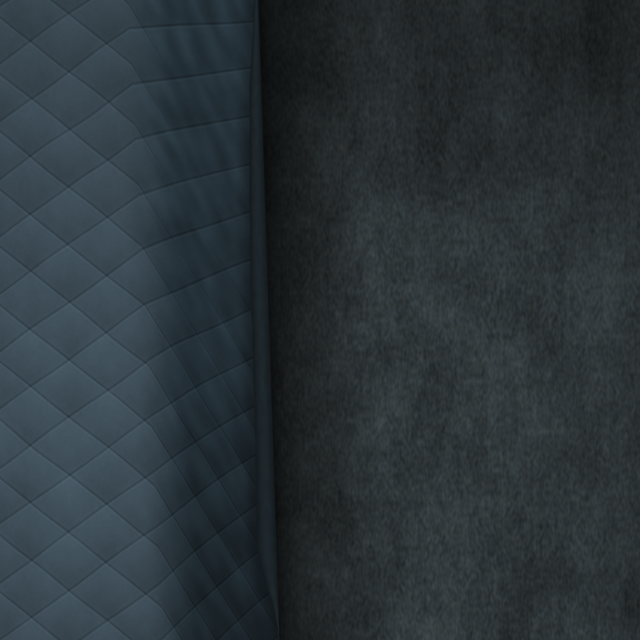
Write a WebGL 1 fragment shader that draws this texture.

```glsl
precision highp float;
// Quilted slate-blue cloth folding over at a bound edge, beside a dark brushed pile fabric.

uniform vec2 u_resolution;

#define QUILT_PITCH 0.09
#define SEAM_WIDTH 0.0013
#define SEAM_DEPTH 0.22
#define PUFF_DEPTH 0.16
#define WRINKLE_DEPTH 0.13
#define FIBRE_SCALE vec2(210.0, 115.0)
#define FIBRE_DEPTH 0.30
#define MOTTLE_DEPTH 0.28
#define CLOTH_COLOR vec3(0.232, 0.288, 0.325)
#define FOLD_COLOR vec3(0.142, 0.190, 0.220)
#define BINDING_COLOR vec3(0.098, 0.127, 0.143)
#define PILE_COLOR vec3(0.178, 0.204, 0.212)

vec2 hashGradient(vec2 cell) {
  vec3 q = fract(cell.xyx * vec3(0.1031, 0.1030, 0.0973));
  q += dot(q, q.yzx + 33.33);
  return fract((q.xx + q.yz) * q.zy) * 2.0 - 1.0;
}

float gradientNoise(vec2 p) {
  vec2 i = floor(p);
  vec2 f = fract(p);
  vec2 u = f * f * f * (f * (f * 6.0 - 15.0) + 10.0);
  float a = dot(hashGradient(i), f);
  float b = dot(hashGradient(i + vec2(1.0, 0.0)), f - vec2(1.0, 0.0));
  float c = dot(hashGradient(i + vec2(0.0, 1.0)), f - vec2(0.0, 1.0));
  float d = dot(hashGradient(i + vec2(1.0, 1.0)), f - vec2(1.0, 1.0));
  return mix(mix(a, b, u.x), mix(c, d, u.x), u.y);
}

float fbm(vec2 p) {
  float sum = 0.0;
  float amp = 1.0;
  for (int i = 0; i < 4; i++) {
    sum += amp * gradientNoise(p);
    p = p * 2.03 + 17.3;
    amp *= 0.6;
  }
  return sum;
}

// Brightness change around one family of parallel seams.
float seamShade(float phase, float pixel) {
  float f = fract(phase + 0.5) - 0.5;
  float width = max(SEAM_WIDTH, pixel) * 1.4 / QUILT_PITCH;
  float groove = exp(-f * f / (width * width));
  float lip = (f - 2.0 * width) / width;
  float puff = sin(6.2832 * f) * exp(-5.0 * abs(f));
  return puff * PUFF_DEPTH - groove * SEAM_DEPTH + 0.10 * exp(-lip * lip);
}

vec3 quilt(vec2 p, float edge, float pixel) {
  // p.y runs downward; the cloth turns away beyond foldStart
  float foldStart = 0.20 + 0.055 * p.y;
  float past = max(p.x - foldStart, 0.0);
  float fold = smoothstep(foldStart - 0.03, foldStart + 0.07, p.x);
  vec2 sway = 0.006 * vec2(gradientNoise(p * 9.0), gradientNoise(p * 9.0 + 31.0));

  float falling = (p.y - 0.8 * p.x - 0.9 * past + sway.x) / QUILT_PITCH - 0.28;
  float rising = (p.y + 0.72 * p.x - past * (0.7 - p.y) + sway.y) / QUILT_PITCH - 0.1;
  float fallingStrength = mix(1.0, mix(0.15, 1.0, smoothstep(0.25, 0.75, p.y)), fold);
  float shade = seamShade(falling, pixel) * fallingStrength * 0.75;
  shade += seamShade(rising, pixel) * mix(0.7, 1.0, fold);

  // Steep gathers in the fold, soft creases on the flat
  vec2 gather = vec2((p.x - 0.42 * p.y) * 48.0, p.y * 15.0);
  shade += WRINKLE_DEPTH * fold * 2.0 * gradientNoise(gather);
  shade += WRINKLE_DEPTH * 0.6 * fbm(vec2(p.x * 14.0, p.y * 8.0));
  shade += 0.035 * gradientNoise(p * 170.0);

  vec3 color = mix(CLOTH_COLOR, FOLD_COLOR, fold);
  float glow = exp(-dot((p - vec2(0.10, 0.66)) * vec2(5.0, 2.2), (p - vec2(0.10, 0.66)) * vec2(5.0, 2.2)));
  float light = 0.91 + 0.18 * glow;
  light *= 1.0 - 0.22 * fold * smoothstep(0.5, 1.0, p.y);
  light *= 1.0 + 0.14 * fold * (1.0 - smoothstep(0.0, 0.5, p.y));
  light *= 1.0 - 0.25 * smoothstep(edge - 0.025, edge, p.x);
  return color * light * (1.0 + shade);
}

vec3 pile(vec2 p, float border) {
  float fibres = gradientNoise(p * FIBRE_SCALE) + 0.7 * gradientNoise(p * FIBRE_SCALE * 0.47 + 9.0);
  float mottle = fbm(p * vec2(8.0, 6.0) + 4.0);
  float brushed = gradientNoise(p * vec2(46.0, 13.0) + 50.0);
  float away = p.x - border;
  float light = mix(0.50, 1.0, smoothstep(-0.01, 0.19, away));
  light *= mix(0.76, 1.06, smoothstep(0.0, 0.5, p.y));
  light *= 1.0 - 0.10 * smoothstep(0.75, 1.0, p.x);
  light *= 1.0 - 0.45 * exp(-max(away, 0.0) * 70.0);
  light *= 1.0 + FIBRE_DEPTH * fibres + MOTTLE_DEPTH * mottle + 0.14 * brushed;
  vec3 tint = vec3(1.0) + vec3(0.05, 0.0, -0.04) * gradientNoise(p * 75.0 + 80.0);
  return PILE_COLOR * tint * light;
}

void main() {
  vec2 p = gl_FragCoord.xy / u_resolution;
  p.y = 1.0 - p.y;
  float pixel = 1.0 / min(u_resolution.x, u_resolution.y);

  // Edge of the quilt and outer border of its binding
  float edge = 0.397 - 0.007 * smoothstep(0.0, 0.15, p.y) + 0.011 * smoothstep(0.3, 0.85, p.y);
  edge += 0.034 * smoothstep(0.84, 1.0, p.y) + 0.002 * gradientNoise(vec2(p.y * 24.0, 3.0));
  float border = max(0.404 + 0.033 * p.y, edge + 0.002);

  float across = clamp((p.x - edge) / (border - edge), 0.0, 1.0);
  vec3 binding = BINDING_COLOR * (0.78 + 0.40 * sin(3.1416 * across));
  binding *= 1.0 + 0.10 * gradientNoise(p * vec2(150.0, 60.0));

  float soft = max(pixel, 0.0015);
  vec3 color = mix(quilt(p, edge, pixel), binding, smoothstep(edge - soft, edge + soft, p.x));
  color = mix(color, pile(p, border), smoothstep(border - soft, border + soft, p.x));
  gl_FragColor = vec4(clamp(color, 0.0, 1.0), 1.0);
}
```
